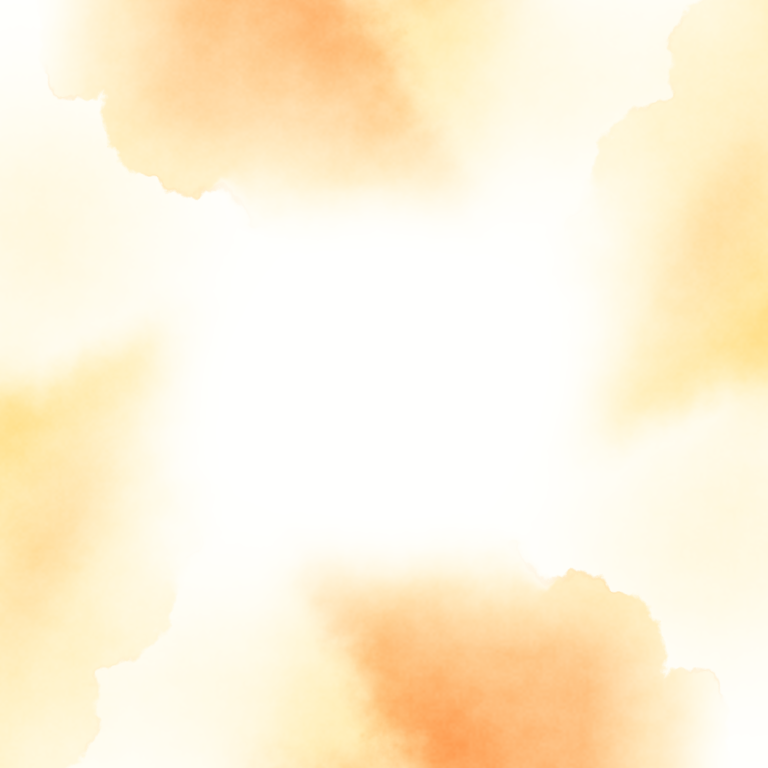
Give the GLSL for this background, as a WebGL 2 fragment shader.

```glsl
#version 300 es
precision highp float;
// Warm watercolor washes bleeding in from all four sides of white paper.
uniform vec2 u_resolution;
out vec4 fragColor;

float hash(vec2 p) {
  return fract(sin(dot(p, vec2(127.1, 311.7))) * 43758.5453);
}

float noise(vec2 p) {
  vec2 i = floor(p), f = fract(p);
  f = f * f * (3.0 - 2.0 * f);
  return mix(mix(hash(i), hash(i + vec2(1, 0)), f.x),
             mix(hash(i + vec2(0, 1)), hash(i + vec2(1, 1)), f.x), f.y);
}

float fbm(vec2 p) {
  float sum = 0.0, gain = 0.5;
  for (int i = 0; i < 5; i++) {
    sum += gain * noise(p);
    p = mat2(1.6, 1.2, -1.2, 1.6) * p + 7.3;
    gain *= 0.5;
  }
  return sum;
}

// Soft elliptical stain, turned by an angle
float blot(vec2 p, vec2 center, vec2 radius, float angle) {
  float c = cos(angle), s = sin(angle);
  vec2 q = mat2(c, -s, s, c) * (p - center) / radius;
  return exp(-dot(q, q));
}

float capsule(vec2 p, vec2 a, vec2 b, float radius) {
  vec2 ab = b - a;
  float t = clamp(dot(p - a, ab) / dot(ab, ab), 0.0, 1.0);
  return length(p - a - ab * t) - radius;
}

// Filled wash (x) and the thin dried rim at its crisp edge (y)
vec2 pool(float d, float blur) {
  float fill = smoothstep(0.003 + 0.03 * blur, -0.006 - 0.11 * blur, d);
  float rim = exp(-pow((d + 0.003) / 0.003, 2.0)) * (1.0 - blur);
  return vec2(fill, rim);
}

// Yellow (x) and orange (y) pigment, for the top and right sides, y downward
vec2 washes(vec2 q, float heat) {
  vec2 warp = vec2(fbm(q * 9.0), fbm(q * 9.0 + 31.0)) - 0.48;
  vec2 p = q + 0.04 * warp;
  float ragged = 0.045 * (fbm(q * 16.0 + 5.0) - 0.48) + 0.025 * (fbm(q * 55.0) - 0.48);
  float broken = smoothstep(0.25, 0.6, noise(q * 24.0));

  // Top wash: crisp lobes on the left, bleeding out on the right
  float d = min(capsule(vec2(p.x, max(p.y, 0.135)), vec2(0.24, 0.135), vec2(0.58, 0.17), 0.113),
                length(vec2(p.x, max(p.y, 0.055)) - vec2(0.11, 0.055)) - 0.075);
  float blur = smoothstep(0.26, 0.36, q.x);
  vec2 top = pool(d + ragged - 0.045 * blur, blur);
  float slant = dot(p - vec2(0.51, 0.075), vec2(0.877, -0.48)) + ragged;
  float body = top.x * smoothstep(0.035, -0.07, slant) * smoothstep(0.06, 0.27, p.x)
             * smoothstep(0.34, 0.03, p.y) * mix(0.4, 1.0, smoothstep(0.0, -0.14, d));
  float yellow = top.x * 0.28 * smoothstep(0.02, 0.17, p.x) * smoothstep(0.7, 0.5, p.x);
  yellow += 0.22 * blot(p, vec2(0.57, 0.03), vec2(0.1, 0.1), 0.4);
  yellow += 0.14 * blot(p, vec2(0.7, 0.1), vec2(0.15, 0.13), 0.0);
  float orange = body * heat + 0.08 * top.y * broken * smoothstep(0.07, 0.12, q.y);
  orange += 0.33 * blot(p, vec2(0.43, 0.01), vec2(0.16, 0.08), 0.5)
          * smoothstep(0.04, -0.05, slant);
  orange += 0.2 * heat * blot(p, vec2(0.52, 0.15), vec2(0.1, 0.05), 1.05)
          * smoothstep(0.03, -0.04, slant);
  orange += 0.5 * heat * smoothstep(0.05, -0.04, q.y + 1.3 * ragged)
          * smoothstep(0.74, 0.55, q.x) * smoothstep(0.43, 0.54, q.x);

  // Right wash: crisp upper lobes, soft inner side, slanted lower limit
  d = min(capsule(vec2(min(p.x, 0.92), p.y), vec2(0.92, 0.27), vec2(0.92, 0.72), 0.158),
          length(p - vec2(1.01, 0.1)) - 0.135);
  blur = smoothstep(0.21, 0.32, q.y);
  vec2 side = pool(d + ragged - 0.035 * blur, blur);
  float lower = smoothstep(0.035, -0.05, dot(p - vec2(0.77, 0.59), vec2(0.44, 0.9)) + 0.5 * ragged);
  float depth = smoothstep(0.77, 0.99, p.x) * smoothstep(0.02, 0.3, p.y);
  yellow += side.x * lower * (0.13 + 0.38 * depth);
  yellow += 0.32 * blot(p, vec2(1.01, 0.46), vec2(0.06, 0.08), 0.0);
  yellow += 0.17 * lower * blot(p, vec2(0.85, 0.53), vec2(0.13, 0.07), -0.4);
  yellow += 0.18 * blot(p, vec2(0.96, 0.69), vec2(0.17, 0.17), 0.0);
  yellow += 0.26 * blot(p, vec2(1.02, 0.0), vec2(0.06, 0.14), 0.0);
  yellow += 0.09 * blot(p, vec2(0.91, 0.08), vec2(0.08, 0.1), 0.0);
  orange += 0.14 * blot(p, vec2(0.94, 0.29), vec2(0.05, 0.13), 0.4);
  orange += 0.045 * side.y * broken;
  return vec2(yellow, orange);
}

void main() {
  vec2 uv = gl_FragCoord.xy / u_resolution;
  vec2 q = vec2(uv.x, 1.0 - uv.y);

  // The opposite sides repeat the washes, half turned and hotter
  vec2 pigment = washes(q, 0.4) + washes(1.0 - q, 0.7);

  // Clean paper in the middle
  pigment *= smoothstep(0.75, 1.3, length((q - 0.5) / vec2(0.26, 0.22)));

  // Uneven drying, granulation and paper grain
  pigment *= 0.82 + 0.38 * fbm(q * 7.0 + 2.0);
  pigment *= 0.86 + 0.28 * fbm(q * 42.0);
  pigment *= 0.95 + 0.1 * noise(q * 230.0);

  // Pigment absorbs light from the white paper
  vec3 absorbed = pigment.x * vec3(0.0, 0.15, 0.68) + pigment.y * vec3(0.005, 0.4, 0.82);
  fragColor = vec4(vec3(1.0, 1.0, 0.995) * exp(-absorbed), 1.0);
}
```
